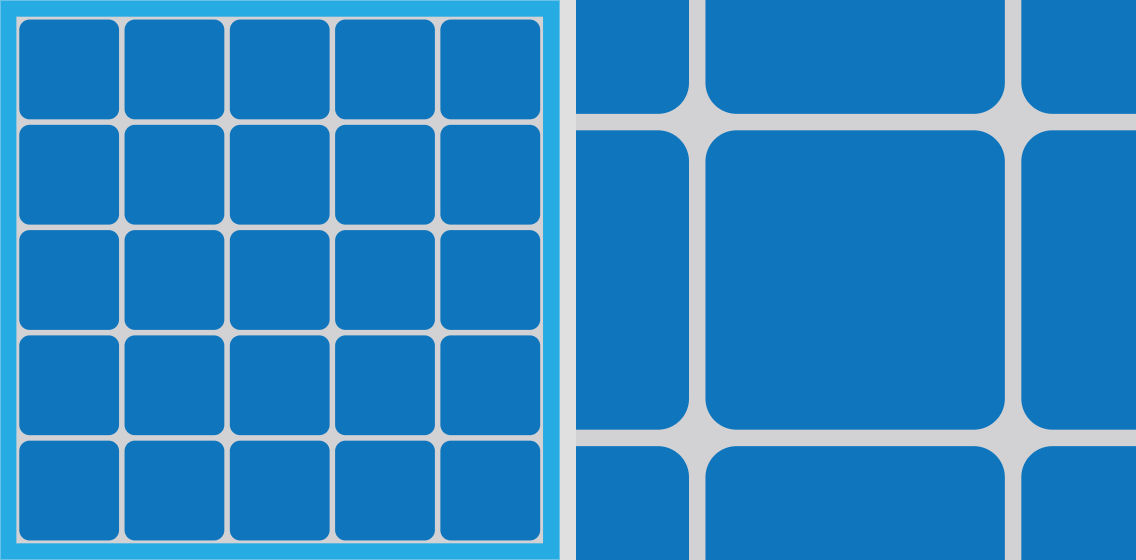
Left: the whole. Right: its middle third, enlarged.
Give the GLSL for this pattern, as a three.js fragment shader.

```glsl
// Five by five grid of rounded blue tiles on a grey panel inside a bright blue frame.
varying vec2 vUv;

// Signed distance to a centred box with rounded corners
float roundedBox(vec2 p, vec2 halfSize, float radius) {
  vec2 q = abs(p) - halfSize + radius;
  return length(max(q, 0.0)) + min(max(q.x, q.y), 0.0) - radius;
}

// Smooth coverage of a shape, one pixel wide at its edge
float coverage(float dist) {
  float pixel = max(fwidth(vUv.x), 0.0001);
  return clamp(0.5 - dist / pixel, 0.0, 1.0);
}

void main() {
  vec3 edgePale = vec3(0.62, 0.84, 0.93);
  vec3 frameBlue = vec3(0.15, 0.67, 0.885);
  vec3 panelGrey = vec3(0.825, 0.825, 0.835);
  vec3 tileBlue = vec3(0.06, 0.46, 0.74);

  // Frame with a pale hairline around it
  vec2 p = vUv - vec2(0.4995, 0.5);
  vec3 color = mix(edgePale, frameBlue, coverage(roundedBox(vUv - 0.5, vec2(0.499), 0.0)));

  // Grey panel showing between the tiles
  float panel = roundedBox(p, vec2(0.4702), 0.0);
  color = mix(color, panelGrey, coverage(panel));

  // Tiles, repeated from the centre and limited to five each way
  float pitch = 0.188;
  vec2 cell = clamp(floor(p / pitch + 0.5), -2.0, 2.0);
  float tile = roundedBox(p - cell * pitch, vec2(0.0891), 0.0185);
  color = mix(color, tileBlue, coverage(tile));

  gl_FragColor = vec4(color, 1.0);
}
```
